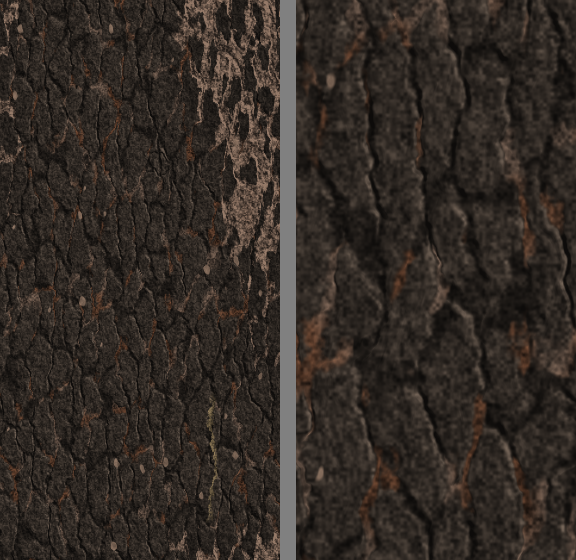
Left: the whole. Right: its middle third, enlarged.
A WebGL 2 fragment shader for this texture:

```glsl
#version 300 es
precision highp float;
// Rugged charred bark: tall, warped cellular plates split by dark seams.
// A relief height field lights the plates; rust slivers, pale worn ridges,
// small chips and fine grain are layered on top.
#define PLATES vec2(16.5, 5.4)
#define WARP 0.075
#define RELIEF 1.75
#define GRAIN 0.125
#define BASE_TONE 0.183
#define CHIP_RATE 0.20
#define CHAR_TINT vec3(1.0, 0.865, 0.755)
#define RUST vec3(0.43, 0.275, 0.19)
#define WORN vec3(0.46, 0.375, 0.32)
#define CHIP vec3(0.55, 0.45, 0.38)
#define LICHEN vec3(0.48, 0.41, 0.29)

uniform vec2 u_resolution;
out vec4 fragColor;

// Integer hash, two values in 0..1
vec2 hash2(vec2 cell) {
  uvec2 v = uvec2(ivec2(cell)) * 1664525u + 1013904223u;
  v.x += v.y * 1664525u;
  v.y += v.x * 1664525u;
  v ^= v >> 16u;
  v.x += v.y * 1664525u;
  v.y += v.x * 1664525u;
  v ^= v >> 16u;
  return vec2(v & 65535u) / 65535.0;
}

float noise(vec2 p) {
  vec2 i = floor(p), f = fract(p);
  f = f * f * (3.0 - 2.0 * f);
  return mix(mix(hash2(i).x, hash2(i + vec2(1, 0)).x, f.x),
             mix(hash2(i + vec2(0, 1)).x, hash2(i + vec2(1, 1)).x, f.x), f.y);
}

float fbm(vec2 p) {
  float sum = 0.0, amp = 0.533;
  for (int i = 0; i < 4; i++) {
    sum += amp * noise(p);
    p = mat2(1.7, 0.9, -0.9, 1.7) * p + 17.3;
    amp *= 0.5;
  }
  return sum;
}

// Gap between the two nearest cell centres: zero along the seams
float seamGap(vec2 p) {
  vec2 cell = floor(p);
  float near = 9.0, second = 9.0;
  for (int y = -1; y <= 1; y++)
    for (int x = -1; x <= 1; x++) {
      vec2 c = cell + vec2(x, y);
      float d = length(c + hash2(c) - p);
      second = min(second, max(near, d));
      near = min(near, d);
    }
  return second - near;
}

// Returns height in x and seam gap in y
vec2 relief(vec2 p) {
  vec2 q = p + WARP * (vec2(fbm(p * vec2(13, 8)), fbm(p * vec2(13, 8) + 40.0)) - 0.5);
  q += vec2(0.020, 0.026) * (fbm(p * vec2(38, 42)) - 0.5);
  float gap = seamGap(q * PLATES);
  float knot = abs(length((q - vec2(0.56, 1.41)) * vec2(1.0, 1.2)) - 0.05);
  gap = min(gap, 0.07 + knot * 18.0);
  float crags = fbm(q * vec2(52, 26)) + 0.38 * noise(p * vec2(125, 90));
  return vec2(0.5 * smoothstep(0.0, 0.28, gap) + 0.75 * crags, gap);
}

// Where the bark is weathered: upper right, thin left edge, lower right corner
float wornMask(vec2 p) {
  float wobble = 0.24 * (fbm(p * vec2(6, 3) + 9.0) - 0.5);
  float start = mix(0.78, 0.60, smoothstep(0.8, 1.9, p.y));
  float right = smoothstep(0.0, 0.18, p.x - start + wobble) * smoothstep(0.1, 1.5, p.y);
  float left = (1.0 - smoothstep(0.0, 0.10, p.x + wobble)) * smoothstep(0.9, 1.7, p.y);
  float foot = (1.0 - smoothstep(0.04, 0.2, p.y)) * smoothstep(0.5, 0.7, p.x);
  return max(right, max(0.8 * left, 0.75 * foot));
}

// Sparse upright ovals, one at most per grid cell
float chips(vec2 p) {
  vec2 grid = p * vec2(9, 7), cell = floor(grid);
  vec2 spot = hash2(cell + 71.0), pick = hash2(cell + 133.0);
  vec2 d = (fract(grid) - 0.25 - 0.5 * spot) / vec2(9, 7);
  d.x += 0.3 * d.y * (pick.y - 0.5) + 0.008 * (noise(p * 70.0) - 0.5);
  float size = mix(0.005, 0.011, pick.y);
  float r = length(d * vec2(1.0, 0.55));
  return step(pick.x, CHIP_RATE) * (1.0 - smoothstep(size - 0.003, size + 0.001, r));
}

void main() {
  vec2 p = gl_FragCoord.xy / u_resolution.x;
  vec2 surface = relief(p);
  float gap = surface.y;
  float light = 1.0 + RELIEF * (surface.x - relief(p + vec2(0.003, 0.004)).x);
  float grain = noise(p * 235.0) - 0.5;
  float rough = fbm(p * vec2(80, 58) + 5.0) - 0.5;
  float worn = wornMask(p);

  // Charred plates and shadowed seams
  float tone = BASE_TONE + 0.13 * rough + GRAIN * grain;
  tone *= clamp(light, 0.45, 1.7) * mix(0.58, 1.0, smoothstep(0.01, 0.20, gap));
  tone *= 1.0 - 0.28 * worn;
  vec3 color = CHAR_TINT * max(tone, 0.05);

  // Short rust and tan slivers inside some seams
  float gate = smoothstep(0.51, 0.62, fbm(p * vec2(26, 13) + 23.0));
  float sliver = gate * (1.0 - smoothstep(0.03, 0.19, gap + 0.3 * rough));
  vec3 sliverColor = mix(RUST, WORN, smoothstep(0.35, 0.75, noise(p * vec2(22, 12))));
  color = mix(color, sliverColor * (0.85 + 1.2 * rough + grain * 0.6), 0.85 * sliver);

  // Pale worn ridges, drawn out in streaks between dark islands
  vec2 bend = p + vec2(0.05 * (fbm(p * vec2(12, 9) + 31.0) - 0.5), 0.0);
  float streak = fbm(bend * vec2(46, 13) + 61.0) - 0.5;
  float ridge = smoothstep(0.0, 0.11, worn * 0.50 - 0.13 - gap + 1.15 * streak * worn);
  float ridgeLight = clamp(0.88 + 1.2 * rough + 0.7 * grain + 0.9 * (light - 1.0), 0.35, 1.35);
  color = mix(color, WORN * ridgeLight, 0.9 * ridge);

  // One lichen-filled split
  float path = 0.73 + 0.16 * (fbm(vec2(3.0, p.y * 6.0)) - 0.5) + 0.05 * (p.y - 0.35);
  float span = smoothstep(0.12, 0.18, p.y) * (1.0 - smoothstep(0.54, 0.61, p.y));
  float split = span * (1.0 - smoothstep(0.002, 0.009, abs(p.x - path + 0.03 * rough)));
  color = mix(color, LICHEN * (0.9 + rough + grain * 0.6), 0.8 * split);

  color = mix(color, CHIP * (0.95 + 0.6 * rough), 0.85 * chips(p));
  fragColor = vec4(color, 1.0);
}
```
